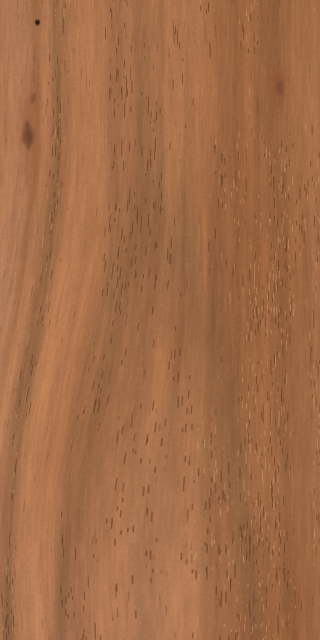
This texture is drawn by a WebGL 2 fragment shader. Its source:

```glsl
#version 300 es
precision highp float;

uniform vec2 u_resolution;
out vec4 fragColor;

#define BASE vec3(0.642, 0.428, 0.288)
#define SALMON vec3(0.695, 0.478, 0.345)
#define ORANGE vec3(0.705, 0.472, 0.315)
#define BROWN vec3(0.585, 0.378, 0.238)
#define OLIVE vec3(0.520, 0.365, 0.240)
#define PORE_DARK vec3(0.370, 0.215, 0.125)
#define FLECK_LIGHT vec3(0.800, 0.600, 0.430)
#define KNOT_DARK vec3(0.330, 0.210, 0.140)
#define PORE_HALF_WIDTH 0.0016
#define FIBRE_CONTRAST 0.075
#define GRIT_CONTRAST 0.055

float hash(vec2 p) {
    vec3 q = fract(p.xyx * vec3(0.1031, 0.1030, 0.0973));
    q += dot(q, q.yzx + 33.33);
    return fract((q.x + q.y) * q.z);
}

float noise(vec2 p) {
    vec2 cell = floor(p), f = fract(p);
    f = f * f * (3.0 - 2.0 * f);
    float low = mix(hash(cell), hash(cell + vec2(1, 0)), f.x);
    float high = mix(hash(cell + vec2(0, 1)), hash(cell + vec2(1, 1)), f.x);
    return mix(low, high, f.y);
}

float fbm(vec2 p) {
    float sum = 0.0, amp = 0.5;
    for (int i = 0; i < 4; i++) {
        sum += amp * noise(p);
        p = p * 2.03 + 17.3;
        amp *= 0.5;
    }
    return sum / 0.9375;
}

float bump(float x, float centre, float width) {
    float d = (x - centre) / width;
    return exp(-d * d);
}

// Scattered short strokes along the grain, one per cell
float strokes(vec2 g, vec2 cells, float density, float seed) {
    vec2 s = g * cells;
    s.y += 7.0 * hash(vec2(floor(s.x), seed));
    vec2 id = floor(s) + seed, f = fract(s) - 0.5;
    float chance = hash(id);
    float shift = 0.5 * (hash(id + 31.7) - 0.5);
    float reach = mix(0.12, 0.48, hash(id + 57.1));
    float soft = 0.5 / u_resolution.x;
    float across = abs(f.x - shift) / cells.x;
    float line = 1.0 - smoothstep(max(PORE_HALF_WIDTH - soft, 0.0), PORE_HALF_WIDTH + soft, across);
    float ends = 1.0 - smoothstep(reach * 0.6, reach, abs(f.y));
    return line * ends * smoothstep(chance, chance + 0.08, density);
}

// Ragged elliptical falloff, 1 at the centre
float knot(vec2 p, vec2 centre, vec2 size) {
    vec2 d = (p - centre) / size;
    float ragged = 0.7 * (fbm(p * vec2(70.0, 28.0)) - 0.5);
    return 1.0 - smoothstep(0.25, 1.15, length(d) + ragged);
}

void main() {
    vec2 p = gl_FragCoord.xy / u_resolution.x;
    p.y = gl_FragCoord.y / u_resolution.y * 2.0;

    // Grain coordinate: lines sweep left toward the lower left
    float sway = 0.02 * (noise(p * vec2(2.5, 1.6)) - 0.5) + 0.006 * (noise(p * vec2(9.0, 5.0)) - 0.5);
    float sweep = 0.17 * (1.0 - smoothstep(0.15, 1.6, p.y)) * (1.0 - smoothstep(0.15, 0.8, p.x));
    vec2 g = vec2(p.x + sweep + sway, p.y);

    float streak = fbm(g * vec2(22.0, 1.1));
    float thread = fbm(g * vec2(65.0, 2.5) + 40.0);
    float cloud = fbm(p * vec2(4.0, 1.8) + 9.0);

    // Broad colour zones
    vec3 col = mix(BASE, SALMON, 0.75 * (1.0 - smoothstep(0.08, 0.19, g.x)));
    col = mix(col, ORANGE, 0.8 * bump(g.x, 0.275, 0.065));
    col = mix(col, BROWN, 0.7 * smoothstep(0.58, 0.75, g.x) * (1.0 - 0.6 * smoothstep(0.88, 1.0, g.x)));
    col = mix(col, SALMON, 0.5 * (1.0 - smoothstep(0.1, 0.8, p.y)) * (1.0 - smoothstep(0.55, 0.85, p.x)));

    // Dull arch in the middle and dark bands along the left
    float offset = p.x - 0.49;
    float arch = bump(p.y + 14.0 * offset * offset + 0.5 * (streak - 0.5), 1.33, 0.27);
    col = mix(col, OLIVE, 0.52 * arch);
    float band = bump(g.x, 0.185, 0.022) * smoothstep(0.3, 0.62, thread);
    float edge = bump(g.x, 0.355, 0.012) * smoothstep(0.4, 0.7, thread);
    col = mix(col, OLIVE, 0.75 * band + 0.4 * edge);
    col = mix(col, BROWN, 0.6 * bump(g.x, 0.115, 0.014) * smoothstep(0.5, 1.1, p.y));

    // Streaks, clouds, fibres and surface grit
    col *= 1.0 + 0.20 * (streak - 0.5) + 0.12 * (thread - 0.5);
    col *= 1.0 + vec3(0.08, 0.13, 0.17) * (cloud - 0.5);
    col *= 1.0 + FIBRE_CONTRAST * (noise(g * vec2(190.0, 18.0)) - 0.5);
    col *= 1.0 + GRIT_CONTRAST * (noise(p * 230.0) - 0.5);

    // Dark pores and pale flecks in several layers
    float cluster = smoothstep(0.35, 0.7, fbm(g * vec2(14.0, 2.2) + 70.0));
    float poreDensity = 0.04 + 0.17 * cluster * smoothstep(0.3, 0.4, g.x) + 0.40 * band + 0.3 * edge;
    float fleckDensity = 0.02 + 0.15 * cluster * smoothstep(0.5, 0.75, p.x) + 0.15 * band;
    for (int i = 0; i < 3; i++) {
        float layer = float(i);
        vec2 cells = vec2(74.0 + 13.0 * layer, 13.0 + 6.0 * layer);
        col = mix(col, PORE_DARK, 0.55 * strokes(g, cells, poreDensity, 11.0 + 23.0 * layer));
        col = mix(col, FLECK_LIGHT, 0.5 * strokes(g, cells * vec2(1.1, 1.5), fleckDensity, 101.0 + 29.0 * layer));
    }

    // Knots: reddish halos with dark hearts, and a pin hole
    float halo = knot(p, vec2(0.09, 1.60), vec2(0.045, 0.20)) * 0.5;
    halo = max(halo, knot(p, vec2(0.872, 1.727), vec2(0.030, 0.075)));
    col = mix(col, BROWN * vec3(0.95, 0.85, 0.85), 0.7 * halo);
    float heart = knot(p, vec2(0.088, 1.578), vec2(0.020, 0.055));
    heart = max(heart, 0.55 * knot(p, vec2(0.874, 1.727), vec2(0.014, 0.035)));
    heart = max(heart, 0.5 * knot(p, vec2(0.105, 1.695), vec2(0.012, 0.022)));
    col = mix(col, KNOT_DARK, 0.65 * heart);
    col = mix(col, KNOT_DARK * 0.5, knot(p, vec2(0.118, 1.93), vec2(0.009, 0.011)));

    fragColor = vec4(clamp(col, 0.0, 1.0), 1.0);
}
```
